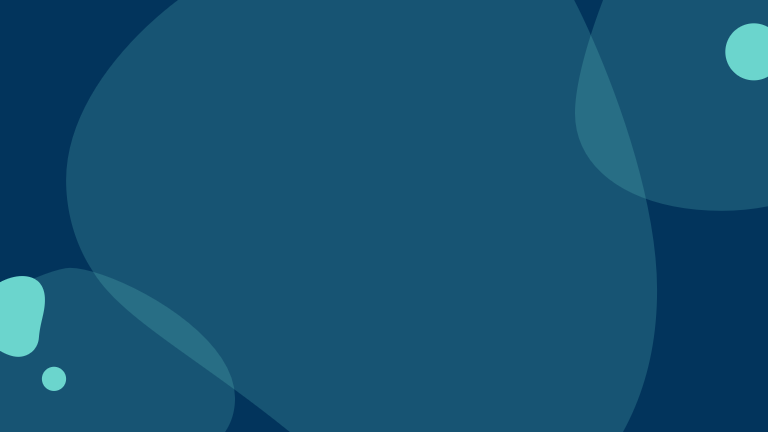
Reproduce this background procedurally as a WebGL 1 fragment shader.

```glsl
precision highp float;
// Flat navy backdrop with large translucent blobs and small mint accents.

uniform vec2 u_resolution;

const int CURVE_STEPS = 20;
const vec3 NAVY = vec3(0.008, 0.204, 0.361);
const vec3 MINT = vec3(0.42, 0.835, 0.804);
const float VEIL = 0.2; // opacity of the large blobs

// An outline is (squared distance, side), side being -1 inside.
const vec2 EMPTY_OUTLINE = vec2(1e3, 1.0);

vec2 bezier(vec2 a, vec2 b, vec2 c, vec2 d, float t) {
  vec2 ab = mix(a, b, t), bc = mix(b, c, t), cd = mix(c, d, t);
  return mix(mix(ab, bc, t), mix(bc, cd, t), t);
}

// Adds one straight piece: nearest distance and crossing parity.
vec2 addSegment(vec2 outline, vec2 p, vec2 a, vec2 b) {
  vec2 edge = b - a, w = p - a;
  vec2 gap = w - edge * clamp(dot(w, edge) / dot(edge, edge), 0.0, 1.0);
  outline.x = min(outline.x, dot(gap, gap));
  if ((a.y > p.y) != (b.y > p.y) && p.x < a.x + edge.x * w.y / edge.y) {
    outline.y = -outline.y;
  }
  return outline;
}

// Adds one cubic curve from a to d.
vec2 addCurve(vec2 outline, vec2 p, vec2 a, vec2 b, vec2 c, vec2 d) {
  vec2 last = a;
  for (int i = 1; i <= CURVE_STEPS; i++) {
    vec2 next = bezier(a, b, c, d, float(i) / float(CURVE_STEPS));
    outline = addSegment(outline, p, last, next);
    last = next;
  }
  return outline;
}

float signedDistance(vec2 outline) {
  return outline.y * sqrt(outline.x);
}

float circle(vec2 p, vec2 center, float radius) {
  return length(p - center) - radius;
}

float centerBlob(vec2 p) {
  vec2 top = vec2(0.412, 1.0), west = vec2(0.153, 0.583);
  vec2 waist = vec2(0.213, 0.375), foot = vec2(0.671, 0.0);
  vec2 heel = vec2(1.442, 0.0), east = vec2(1.521, 0.329);
  vec2 crown = vec2(1.329, 1.0);
  vec2 o = EMPTY_OUTLINE;
  o = addCurve(o, p, top, vec2(0.289, 0.907), vec2(0.153, 0.75), west);
  o = addCurve(o, p, west, vec2(0.153, 0.509), vec2(0.174, 0.435), waist);
  o = addCurve(o, p, waist, vec2(0.278, 0.264), vec2(0.451, 0.178), foot);
  o = addCurve(o, p, foot, vec2(0.9, -0.18), vec2(1.36, -0.2), heel);
  o = addCurve(o, p, heel, vec2(1.493, 0.093), vec2(1.521, 0.201), east);
  o = addCurve(o, p, east, vec2(1.521, 0.572), vec2(1.389, 0.884), crown);
  o = addCurve(o, p, crown, vec2(1.2, 1.25), vec2(0.7, 1.22), top);
  return signedDistance(o);
}

float upperRightBlob(vec2 p) {
  vec2 top = vec2(1.396, 1.0), west = vec2(1.331, 0.738);
  vec2 base = vec2(1.671, 0.512), east = vec2(2.05, 0.8);
  vec2 o = EMPTY_OUTLINE;
  o = addCurve(o, p, top, vec2(1.359, 0.903), vec2(1.331, 0.803), west);
  o = addCurve(o, p, west, vec2(1.331, 0.602), vec2(1.47, 0.512), base);
  o = addCurve(o, p, base, vec2(1.85, 0.512), vec2(2.05, 0.6), east);
  o = addCurve(o, p, east, vec2(2.05, 1.3), vec2(1.5, 1.3), top);
  return signedDistance(o);
}

float lowerLeftBlob(vec2 p) {
  vec2 top = vec2(0.162, 0.38), east = vec2(0.544, 0.079);
  vec2 foot = vec2(0.521, 0.0), west = vec2(-0.2, 0.05);
  vec2 o = EMPTY_OUTLINE;
  o = addCurve(o, p, top, vec2(0.255, 0.38), vec2(0.544, 0.236), east);
  o = addCurve(o, p, east, vec2(0.544, 0.046), vec2(0.535, 0.021), foot);
  o = addCurve(o, p, foot, vec2(0.45, -0.15), vec2(-0.2, -0.2), west);
  o = addCurve(o, p, west, vec2(-0.2, 0.25), vec2(0.105, 0.38), top);
  return signedDistance(o);
}

float mintPebble(vec2 p) {
  vec2 top = vec2(0.051, 0.361), east = vec2(0.104, 0.306);
  vec2 waist = vec2(0.09, 0.218), base = vec2(0.042, 0.174);
  vec2 west = vec2(-0.051, 0.266);
  vec2 o = EMPTY_OUTLINE;
  o = addCurve(o, p, top, vec2(0.083, 0.361), vec2(0.104, 0.343), east);
  o = addCurve(o, p, east, vec2(0.104, 0.275), vec2(0.093, 0.255), waist);
  o = addCurve(o, p, waist, vec2(0.088, 0.192), vec2(0.067, 0.174), base);
  o = addCurve(o, p, base, vec2(0.009, 0.174), vec2(-0.051, 0.213), west);
  o = addCurve(o, p, west, vec2(-0.051, 0.329), vec2(0.012, 0.361), top);
  return signedDistance(o);
}

// Blends mint over the color with an edge one pixel wide.
vec3 paintMint(vec3 color, float dist, float pixel, float opacity) {
  return mix(color, MINT, opacity * clamp(0.5 - dist / pixel, 0.0, 1.0));
}

void main() {
  float pixel = 1.0 / u_resolution.y;
  vec2 p = gl_FragCoord.xy * pixel; // canvas height is one unit

  // Translucent blobs brighten where they overlap
  vec3 color = paintMint(NAVY, centerBlob(p), pixel, VEIL);
  color = paintMint(color, upperRightBlob(p), pixel, VEIL);
  color = paintMint(color, lowerLeftBlob(p), pixel, VEIL);

  // Solid accents
  float accents = min(mintPebble(p), circle(p, vec2(0.125, 0.123), 0.028));
  accents = min(accents, circle(p, vec2(1.745, 0.88), 0.066));
  gl_FragColor = vec4(paintMint(color, accents, pixel, 1.0), 1.0);
}
```
